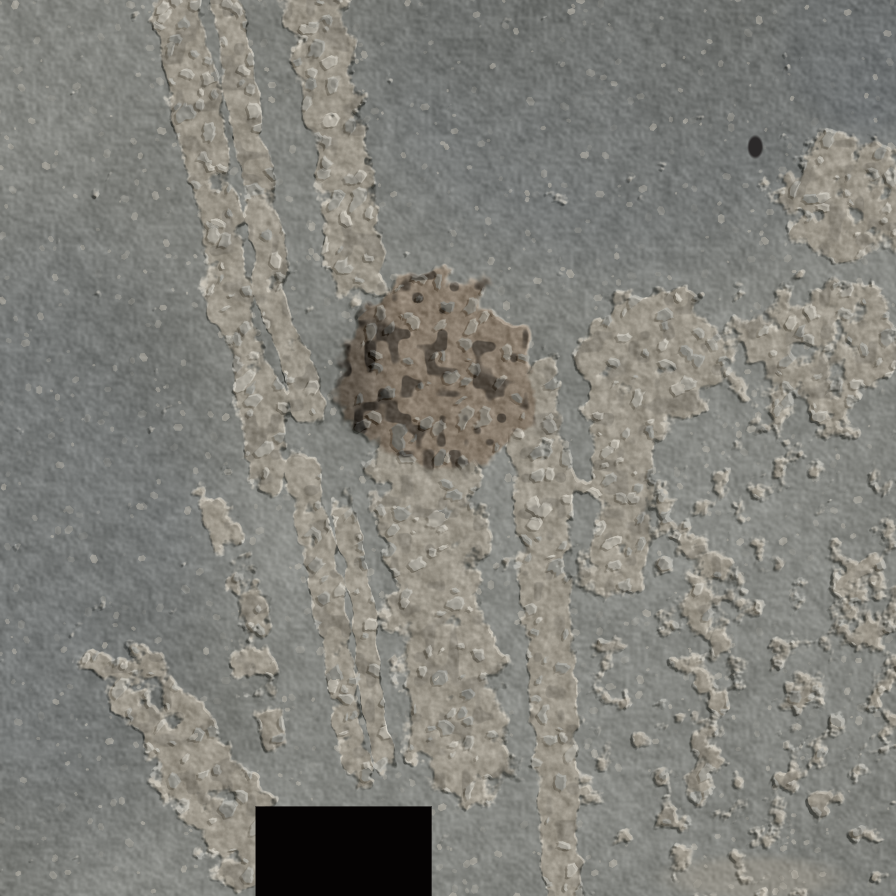
Reproduce this texture procedurally as a WebGL 1 fragment shader.

```glsl
precision highp float;
uniform vec2 u_resolution;

#define STONE_SCALE 52.0
#define GRAIN_SCALE 240.0
#define EDGE_RAGGED 1.5
#define RELIEF 0.30
#define LIGHT_STEP vec2(0.0026, 0.0022)
#define ASPHALT vec3(0.505, 0.510, 0.492)
#define DARK_ASPHALT vec3(0.385, 0.400, 0.405)
#define RUBBLE vec3(0.615, 0.590, 0.540)
#define PALE_STONE vec3(0.740, 0.720, 0.675)
#define BROWN_CRUST vec3(0.510, 0.450, 0.385)
#define BLACK vec3(0.02, 0.01, 0.01)

float hash(vec2 p) {
  vec3 q = fract(vec3(p.xyx) * 0.1031);
  q += dot(q, q.yzx + 33.33);
  return fract((q.x + q.y) * q.z);
}

float noise(vec2 p) {
  vec2 i = floor(p), f = fract(p);
  f *= f * (3.0 - 2.0 * f);
  return mix(mix(hash(i), hash(i + vec2(1, 0)), f.x),
             mix(hash(i + vec2(0, 1)), hash(i + vec2(1, 1)), f.x), f.y);
}

float fbm(vec2 p) {
  float sum = 0.0, amp = 0.52;
  for (int i = 0; i < 4; i++) {
    sum += amp * noise(p);
    p = mat2(1.6, 1.2, -1.2, 1.6) * p + 7.3;
    amp *= 0.5;
  }
  return sum;
}

// Angular chips: x = coverage, y = random tone
vec2 chips(vec2 p, float density) {
  vec2 cell = floor(p), best = vec2(0.0);
  for (int j = -1; j <= 1; j++)
    for (int i = -1; i <= 1; i++) {
      vec2 id = cell + vec2(i, j);
      float tone = hash(id + 5.7), a = 6.283 * hash(id + 31.1);
      vec2 d = p - id - vec2(hash(id), hash(id + 17.3));
      d = mat2(cos(a), sin(a), -sin(a), cos(a)) * d;
      float size = mix(0.16, 0.5, hash(id + 43.0));
      float dist = max(abs(d.x) * 0.8 + abs(d.y) * 0.5, abs(d.y) * 1.2);
      float cover = (1.0 - smoothstep(size - 0.12, size, dist)) * step(tone, density);
      if (cover > best.x) best = vec2(cover, tone / density);
    }
  return best;
}

float band(float x, float center, float halfWidth) {
  return 1.0 - smoothstep(0.5 * halfWidth, 1.6 * halfWidth, abs(x - center));
}

float span(float y, float low, float high) {
  return smoothstep(low - 0.04, low + 0.04, y) * (1.0 - smoothstep(high - 0.04, high + 0.04, y));
}

float blob(vec2 p, vec2 center, vec2 radius) {
  return 1.0 - smoothstep(0.6, 1.25, length((p - center) / radius));
}

float crustShape(vec2 p) {
  float ragged = (fbm(p * 26.0) - 0.5) * 0.9;
  return 1.0 - smoothstep(0.9, 1.02, length((p - vec2(0.485, 0.58)) / vec2(0.112, 0.108)) + ragged);
}

// Fan of worn tracks plus loose patches
float rubbleField(vec2 p) {
  float d = 0.5 - p.y;
  float u = (p.x - 0.33 * d) / (1.0 - 0.45 * d) + 0.02 * (noise(p * 9.0) - 0.5);
  float r = band(u, 0.295, 0.022) * span(p.y, 0.46, 1.1);
  r = max(r, band(u, 0.338, 0.019) * span(p.y, 0.12, 0.50));
  r = max(r, band(u, 0.343, 0.016) * span(p.y, 0.52, 1.1));
  r = max(r, band(u, 0.378, 0.014) * span(p.y, 0.13, 0.45));
  r = max(r, band(u, 0.430, 0.027) * span(p.y, 0.66, 1.1));
  r = max(r, band(u, 0.475, 0.058) * span(p.y, 0.10, 0.52));
  r = max(r, band(u, 0.602, 0.028) * span(p.y, -0.1, 0.60));
  r = max(r, band(u, 0.690, 0.034) * span(p.y, 0.34, 0.66));
  r = max(r, 0.7 * band(u, 0.235, 0.024) * span(p.y, 0.15, 0.46));
  r = max(r, 0.6 * band(u, 0.800, 0.030) * span(p.y, 0.10, 0.42));
  r = max(r, 0.85 * band(p.x + 0.65 * p.y, 0.315, 0.05) * span(p.y, 0.0, 0.28));
  r = max(r, blob(p, vec2(0.73, 0.60), vec2(0.09, 0.08)));
  r = max(r, 0.85 * blob(p, vec2(0.95, 0.78), vec2(0.10, 0.08)));
  r = max(r, 0.70 * blob(p, vec2(0.91, 0.61), vec2(0.13, 0.09)));
  return max(r, 0.34 * blob(p, vec2(0.82, 0.27), vec2(0.28, 0.36)));
}

// x = height, y = rubble, z = chip coverage, w = chip tone
vec4 surface(vec2 p, float field, float crust) {
  float lumps = fbm(p * 46.0);
  float rubble = smoothstep(0.42, 0.66, field + (lumps - 0.5) * EDGE_RAGGED);
  rubble = max(rubble, crust);
  vec2 chip = chips(p * STONE_SCALE + lumps, 0.55);
  float height = rubble * (0.35 + 0.9 * lumps + 0.4 * chip.x) + 0.22 * noise(p * GRAIN_SCALE);
  return vec4(height, rubble, chip);
}

void main() {
  vec2 p = gl_FragCoord.xy / u_resolution;
  float field = rubbleField(p), crust = crustShape(p);
  vec4 s = surface(p, field, crust);
  float slope = s.x - surface(p + LIGHT_STEP, field, crustShape(p + LIGHT_STEP)).x;

  // Smooth asphalt with stains and pale dust
  float cloud = fbm(p * 5.0);
  float stain = max(blob(p, vec2(0.68, 0.90), vec2(0.30, 0.22)), blob(p, vec2(0.05, 0.40), vec2(0.20, 0.36)));
  stain = max(0.7 * stain, blob(p, vec2(0.97, 0.95), vec2(0.13, 0.12)));
  vec3 color = mix(ASPHALT, DARK_ASPHALT, stain * (0.35 + 0.7 * cloud));
  color += (cloud - 0.46) * 0.12 + (fbm(p * 90.0) - 0.48) * 0.14;
  color = mix(color, RUBBLE, 0.5 * blob(p, vec2(0.84, 0.02), vec2(0.10, 0.025)));
  vec2 speck = chips(p * 95.0, 0.16);
  color = mix(color, PALE_STONE, speck.x * speck.y * 0.55);

  // Rubble, chips and the brown crust
  vec3 loose = mix(RUBBLE, BROWN_CRUST, 0.85 * crust);
  loose += (fbm(p * 120.0) - 0.48) * 0.22;
  vec3 stone = mix(ASPHALT, PALE_STONE, s.w) - 0.15 * crust;
  loose = mix(loose, stone, s.z * 0.75);
  color = mix(color, loose, s.y * 0.9);
  float pits = smoothstep(0.60, 0.76, noise(p * 75.0 + 9.0));
  float shade = crust * (1.0 - smoothstep(0.39, 0.45, p.x));
  color *= 1.0 - pits * (0.12 * s.y + 0.28 * crust) - 0.28 * shade;
  color += clamp(slope * RELIEF, -0.24, 0.15);

  // Oil drop and covered rectangle
  color = mix(color, BLACK + 0.15, 1.0 - smoothstep(0.8, 1.2, length((p - vec2(0.843, 0.836)) / vec2(0.008, 0.012))));
  vec2 box = abs(p - vec2(0.3835, 0.0)) - vec2(0.0983, 0.1);
  color = mix(color, BLACK, 1.0 - smoothstep(-0.001, 0.001, max(box.x, box.y)));
  gl_FragColor = vec4(clamp(color, 0.0, 1.0), 1.0);
}
```
